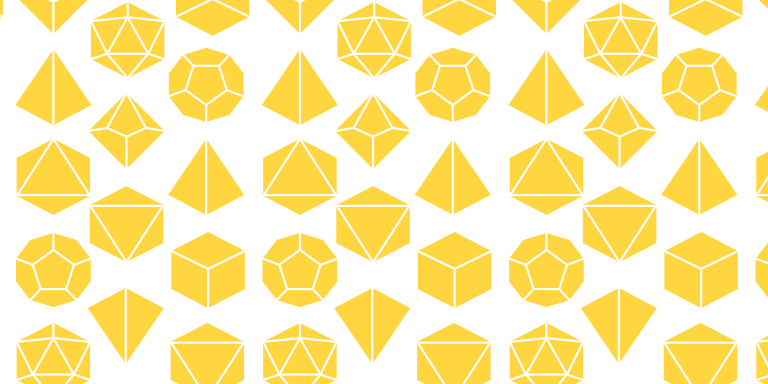
Give the GLSL for this pattern, as a Shadertoy shader.

```glsl
// Repeating scatter of yellow polyhedral dice with thin white facet lines.

const vec3 PAPER = vec3(1.0);
const vec3 DIE_YELLOW = vec3(1.0, 0.835, 0.25);
const vec2 TILE = vec2(0.642, 1.22);                // in canvas heights
const vec3 COLUMN_X = vec3(0.139, 0.3295, 0.537);
const float ROW_STEP = 0.2396;
const float FIRST_ROW = -0.0156;
const float STAGGER = 0.12;                         // drop of the middle column
const float RADIUS = 0.099;                         // of one die
const float LINE_HALF = 0.028;                      // in die radii
const vec2 CORNER = vec2(0.966, 0.5);               // of the hexagon outline
const float DECAGON_RADIUS = 0.975;
const float DECAGON_STRETCH = 1.06;
const float PENTAGON_RADIUS = 0.57;

const int ROWS = 5;
const float D4 = 1.0, CUBE = 2.0, D8 = 3.0, D10 = 4.0, D12 = 5.0, D20 = 6.0;

// Nudge in die radii and kind, column by column; a negative kind is upside down.
const vec3 DICE[15] = vec3[15](
    vec3(0.0, -0.05, D10), vec3(0.0, -0.03, D4), vec3(0.0, 0.03, D8),
    vec3(0.0, 0.0, D12), vec3(0.0, 0.03, D20),
    vec3(0.03, 0.0, D20), vec3(0.0, 0.03, D10), vec3(0.0, 0.0, -D8),
    vec3(-0.02, -0.26, -D4), vec3(0.0, -0.4, CUBE),
    vec3(0.17, -0.1, -CUBE), vec3(0.0, 0.03, -D12), vec3(0.0, 0.03, D4),
    vec3(0.05, 0.0, CUBE), vec3(0.03, 0.03, -D8));

// Signed distance to the line a-b, positive on its left.
float edge(vec2 p, vec2 a, vec2 b) {
    vec2 t = normalize(b - a);
    return dot(p - a, vec2(-t.y, t.x));
}

float segment(vec2 p, vec2 a, vec2 b) {
    vec2 ab = b - a;
    return length(p - a - ab * clamp(dot(p - a, ab) / dot(ab, ab), 0.0, 1.0));
}

float hexagon(vec2 p) {
    p = abs(p);
    return max(p.x - CORNER.x, edge(p, vec2(0, 1), CORNER));
}

float decagon(vec2 p) {
    float sector = radians(36.0);
    p.x /= DECAGON_STRETCH;
    float a = mod(atan(p.x, p.y), sector) - 0.5 * sector;
    return length(p) * cos(a) - DECAGON_RADIUS * cos(0.5 * sector);
}

// Pentagon facet with a spoke from each corner to the outline.
float pentagonLines(vec2 p) {
    float d = 9.0;
    for (int i = 0; i < 5; i++) {
        float a = radians(72.0) * float(i), b = a + radians(72.0);
        vec2 dirA = vec2(sin(a), cos(a)), dirB = vec2(sin(b), cos(b));
        vec2 shift = vec2(0.0, -0.04);
        vec2 inner = PENTAGON_RADIUS * dirA + shift;
        vec2 outer = DECAGON_RADIUS * dirA * vec2(DECAGON_STRETCH, 1.0);
        d = min(d, segment(p, inner, PENTAGON_RADIUS * dirB + shift));
        d = min(d, segment(p, inner, outer));
    }
    return d;
}

// Signed distance to a die's facets, with the lines cut out; p in die radii.
float die(vec2 p, float kind) {
    vec2 q = vec2(abs(p.x), p.y);                   // every die is mirrored in x
    vec2 top = vec2(0, 1), bottom = vec2(0, -1);
    vec2 lowCorner = CORNER * vec2(1, -1);
    float body, lines;
    if (kind == D4) {
        vec2 side = vec2(1.0, -0.47);
        body = max(edge(q, top, side), edge(q, side, bottom));
        lines = q.x;
    } else if (kind == CUBE) {
        vec2 hub = vec2(0.0, 0.03);
        body = hexagon(q);
        lines = min(segment(q, CORNER, hub), segment(q, hub, bottom));
    } else if (kind == D8) {
        body = hexagon(q);
        lines = min(segment(q, top, lowCorner), abs(q.y + 0.48));
    } else if (kind == D10) {
        vec2 wing = vec2(0.51, 0.08), hub = vec2(0.0, -0.15);
        body = (q.x + abs(q.y) - 1.0) * sqrt(0.5);
        lines = min(segment(q, top, wing), segment(q, wing, hub));
        lines = min(lines, min(segment(q, wing, vec2(1, 0)), segment(q, hub, bottom)));
    } else if (kind == D12) {
        body = decagon(p);
        lines = pentagonLines(p);
    } else {
        vec2 apex = vec2(0.0, 0.6), foot = vec2(0.54, -0.36);
        body = hexagon(q);
        lines = min(segment(q, apex, foot), segment(q, foot, vec2(0, foot.y)));
        lines = min(lines, min(segment(q, apex, top), segment(q, apex, CORNER)));
        lines = min(lines, min(segment(q, foot, CORNER), segment(q, foot, lowCorner)));
        lines = min(lines, segment(q, foot, bottom));
    }
    return max(body, LINE_HALF - lines);
}

void mainImage(out vec4 fragColor, in vec2 fragCoord) {
    vec2 p = fragCoord / iResolution.y;
    float d = 9.0;
    for (int i = 0; i < 3 * ROWS; i++) {
        int column = i / ROWS;
        float drop = FIRST_ROW + ROW_STEP * float(i % ROWS) + (column == 1 ? STAGGER : 0.0);
        vec2 center = vec2(COLUMN_X[column], 1.0 - drop) + RADIUS * DICE[i].xy;
        vec2 local = (mod(p - center + 0.5 * TILE, TILE) - 0.5 * TILE) / RADIUS;
        float kind = DICE[i].z;
        local.y *= sign(kind);
        if (dot(local, local) < 1.7) d = min(d, die(local, abs(kind)));
    }
    float pixel = 1.0 / (iResolution.y * RADIUS);
    float ink = clamp(0.5 - d / pixel, 0.0, 1.0);
    fragColor = vec4(mix(PAPER, DIE_YELLOW, ink), 1.0);
}
```
